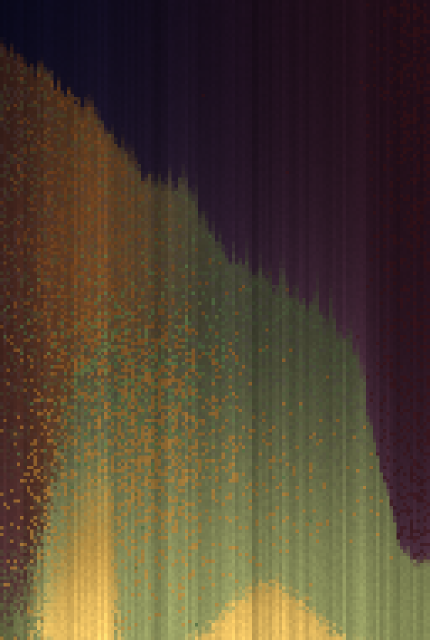
A Shadertoy shader for this background:

```glsl
// Draws a streaked, dithered aurora: a dark violet sky over a falling slope of rust, olive and gold.

const float COLUMNS = 128.0;
const float RIDGE_JITTER = 0.026;
const float STREAK_STRENGTH = 0.19;
const float GLOW_LENGTH = 0.22;
const float DOT_STRENGTH = 0.7;
const float DITHER_STRENGTH = 0.3;

const vec3 NAVY = vec3(0.02, 0.02, 0.09);
const vec3 PLUM = vec3(0.125, 0.05, 0.09);
const vec3 VIOLET_GLOW = vec3(0.145, 0.11, 0.13);
const vec3 EMBER = vec3(0.22, 0.06, 0.07);
const vec3 MOSS_DARK = vec3(0.25, 0.255, 0.19);
const vec3 MOSS_LIGHT = vec3(0.59, 0.62, 0.385);
const vec3 RUST_EDGE = vec3(0.26, 0.14, 0.115);
const vec3 RUST = vec3(0.41, 0.26, 0.14);
const vec3 MAUVE = vec3(0.33, 0.19, 0.21);
const vec3 SLATE = vec3(0.31, 0.27, 0.30);
const vec3 ORANGE_HIGH = vec3(0.47, 0.25, 0.09);
const vec3 ORANGE_LOW = vec3(0.72, 0.51, 0.21);
const vec3 LEAF = vec3(0.30, 0.42, 0.25);
const vec3 GOLD_HIGH = vec3(0.64, 0.50, 0.23);
const vec3 GOLD_LOW = vec3(0.90, 0.74, 0.38);

float hash(vec2 p) {
    vec3 q = fract(p.xyx * vec3(0.1031, 0.1030, 0.0973));
    q += dot(q, q.yzx + 33.33);
    return fract((q.x + q.y) * q.z);
}

float bell(float x, float center, float width) {
    float d = (x - center) / width;
    return exp(-d * d);
}

// Height of the slope that parts the sky from the lit ground
float ridge(float x) {
    float h = 0.93 - 0.57 * x;
    h += 0.016 * sin(12.5 * x) * (1.0 - smoothstep(0.3, 0.42, x));
    h += 0.02 * bell(x, 0.435, 0.035) - 0.03 * bell(x, 0.56, 0.11);
    return h - 0.25 * smoothstep(0.80, 0.945, x);
}

// Brightness of the vertical streaks, one value per column
float streaks(float x, float column) {
    float s = hash(vec2(column, 7.0)) - 0.5;
    s += 0.45 * (hash(vec2(floor(column / 3.0), 19.0)) - 0.5);
    s += 0.15 * sin(61.0 * x) * sin(23.0 * x + 1.0);
    s += 0.5 * smoothstep(0.17, 0.26, x) * step(x, 0.262);
    s += 0.35 * smoothstep(0.38, 0.45, x) * step(x, 0.46);
    return 1.0 + STREAK_STRENGTH * s;
}

vec3 skyColor(vec2 p, vec2 cell, float above) {
    float glow = exp(-max(above, 0.0) / GLOW_LENGTH) * mix(0.15, 1.25, p.x);
    vec3 color = mix(NAVY, PLUM, smoothstep(0.0, 1.0, p.x)) + VIOLET_GLOW * glow;
    float emberDensity = 0.35 * smoothstep(0.82, 1.0, p.x);
    return mix(color, EMBER, 0.5 * step(hash(cell + 23.0), emberDensity));
}

vec3 groundColor(vec2 p, vec2 cell) {
    // Moss brightens downward and dims toward both sides
    vec3 color = mix(MOSS_LIGHT, MOSS_DARK, smoothstep(-0.06, 0.56, p.y));
    color *= mix(0.66, 1.0, smoothstep(0.0, 0.14, p.x));
    color *= 1.0 - 0.13 * smoothstep(0.75, 1.0, p.x);

    // Rust on the upper left, mauve along its low edge
    float mossTop = 0.08 + 0.36 * smoothstep(0.04, 0.21, p.x);
    float grain = hash(cell + 3.0) - 0.5;
    float rustAmount = smoothstep(-0.09, 0.09, p.y - mossTop + 0.12 * grain);
    rustAmount *= 1.0 - smoothstep(0.16, 0.54, p.x);
    vec3 rust = mix(RUST_EDGE, RUST, smoothstep(0.0, 0.22, p.x));
    rust *= 1.0 - 0.22 * smoothstep(0.55, 0.9, p.y);
    float mauveAmount = (1.0 - smoothstep(0.0, 0.13, p.x)) * (1.0 - smoothstep(0.08, 0.45, p.y));
    color = mix(color, mix(rust, MAUVE, mauveAmount), rustAmount);

    // Faint slate and leaf dither in the upper ground
    float dither = DITHER_STRENGTH * smoothstep(0.1, 0.45, p.y);
    vec3 tint = mix(SLATE, LEAF, step(0.5, hash(cell + 41.0)));
    color = mix(color, tint * mix(1.0, 0.8, p.y), dither * step(hash(cell + 77.0), 0.35));

    // Scattered orange and leaf dots
    float orangeDensity = 0.5 * bell(p.x, 0.36, 0.15) * bell(p.y, 0.31, 0.2);
    orangeDensity += 0.07 * bell(p.x, 0.65, 0.22) * bell(p.y, 0.24, 0.12);
    orangeDensity += 0.35 * bell(p.x, 0.19, 0.13) * bell(p.y, 0.58, 0.24);
    orangeDensity += 0.22 * bell(p.x, 0.1, 0.07) * bell(p.y, 0.19, 0.11);
    float leafDensity = 0.26 * bell(p.x, 0.30, 0.17) * bell(p.y, 0.43, 0.12);
    vec3 orange = mix(ORANGE_LOW, ORANGE_HIGH, smoothstep(0.05, 0.7, p.y));
    float dotStrength = DOT_STRENGTH * mix(1.0, 0.7, smoothstep(0.4, 0.7, p.y));
    color = mix(color, orange, dotStrength * step(hash(cell), orangeDensity));
    color = mix(color, LEAF, dotStrength * step(hash(cell + 57.0), leafDensity));

    // Two gold mounds at the base
    float leftTop = 0.19 * smoothstep(0.06, 0.22, p.x) * (1.0 - smoothstep(0.255, 0.29, p.x));
    float rightTop = 0.112 * bell(p.x, 0.625, 0.145) - 0.022;
    float leftGold = smoothstep(-0.12, 0.06, leftTop - p.y + 0.05 * grain);
    leftGold *= smoothstep(0.07, 0.11, p.x + 0.05 * grain) * (1.0 - smoothstep(0.26, 0.29, p.x + 0.03 * grain));
    float rightGold = smoothstep(-0.014, 0.018, rightTop - p.y + 0.025 * grain);
    vec3 gold = mix(GOLD_LOW, GOLD_HIGH, smoothstep(-0.02, 0.2, p.y));
    return mix(color, gold, max(leftGold, rightGold));
}

vec3 scene(vec2 uv) {
    vec2 grid = vec2(COLUMNS, floor(COLUMNS * iResolution.y / iResolution.x + 0.5));
    vec2 cell = floor(uv * grid);
    vec2 p = (cell + 0.5) / grid;
    float above = p.y - ridge(p.x) - RIDGE_JITTER * (hash(vec2(cell.x, 2.0)) - 0.5);
    // Some columns trail far up into the sky
    float trail = 0.075 * pow(hash(vec2(cell.x, 31.0)), 3.0) * smoothstep(0.1, 0.3, p.x);
    trail *= 1.0 - smoothstep(0.8, 0.9, p.x);
    float ground = 1.0 - smoothstep(-0.01, 0.01 + trail, above + 0.012 * (hash(cell + 11.0) - 0.5));
    vec3 color = mix(skyColor(p, cell, above), groundColor(p, cell), ground);
    return color * streaks(p.x, cell.x) * (0.96 + 0.08 * hash(cell + 91.0));
}

void mainImage(out vec4 fragColor, in vec2 fragCoord) {
    // Four samples smooth the cell edges
    vec3 color = vec3(0.0);
    for (int i = 0; i < 4; i++) {
        vec2 offset = vec2(i % 2, i / 2) * 0.5 - 0.25;
        color += scene((fragCoord + offset) / iResolution.xy);
    }
    fragColor = vec4(color / 4.0, 1.0);
}
```
